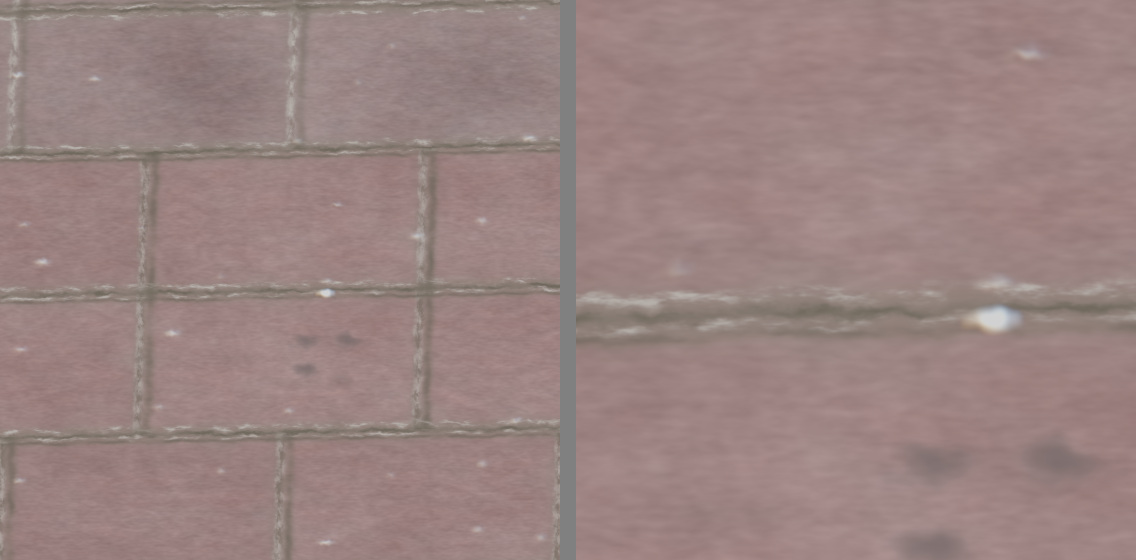
Left, the full canvas; right, a detail of the centre.
This texture is drawn by a WebGL 2 fragment shader. Its source:

```glsl
#version 300 es
precision highp float;
uniform vec2 u_resolution;
out vec4 fragColor;

vec2 hash2(vec2 p) {
    vec3 q = fract(p.xyx * vec3(0.1031, 0.1030, 0.0973));
    q += dot(q, q.yzx + 33.33);
    return fract((q.xx + q.yz) * q.zy);
}

float gradientAt(vec2 cell, vec2 offset) {
    return dot(hash2(cell + 50.0) * 2.0 - 1.0, offset);
}

float gradientNoise(vec2 p) {
    vec2 i = floor(p), f = fract(p);
    vec2 s = f * f * f * (f * (f * 6.0 - 15.0) + 10.0);
    vec2 e = vec2(1.0, 0.0);
    return mix(mix(gradientAt(i, f), gradientAt(i + e, f - e), s.x),
               mix(gradientAt(i + e.yx, f - e.yx), gradientAt(i + 1.0, f - 1.0), s.x), s.y);
}

float fbm(vec2 p) {
    float sum = 0.0, amp = 1.0;
    for (int i = 0; i < 4; i++) {
        sum += amp * gradientNoise(p);
        p = p * 2.03 + 17.0;
        amp *= 0.6;
    }
    return sum;
}

// Soft stroke of half-width w around d = 0
float stroke(float d, float w) {
    return exp(-d * d / (w * w));
}

// Patchy coverage from 0 to 1
float worn(vec2 p) {
    return smoothstep(-0.4, 0.5, fbm(p));
}

void main() {
    vec2 p = gl_FragCoord.xy / u_resolution;

    // Slightly tilted courses, staggered in pairs
    float v = (p.y - 0.2285 - 0.018 * (p.x - 0.5)) / 0.2525;
    float row = floor(v) + 1.0;
    float joint = floor(v + 0.5);
    float stagger = mod(floor((row + 1.0) * 0.5), 2.0);
    float u = (p.x - 0.03 * p.y - 0.24 * stagger) / 0.4975;
    vec2 id = vec2(floor(u), row);
    float dx = (u - floor(u + 0.5)) * 0.4975 + 0.006 * fbm(p * vec2(12.0, 26.0));
    float dy = (v - joint) * 0.2525 + 0.005 * fbm(p * vec2(16.0, 9.0) + 4.0);
    float topRow = step(2.5, row);

    // Brick faces: cool top courses, mottling and horizontal grain
    vec3 color = mix(vec3(0.612, 0.510, 0.505), vec3(0.607, 0.532, 0.530), topRow);
    color += 0.022 * (hash2(id).x - 0.5);
    color += 0.045 * fbm(p * vec2(5.0, 8.0) + 3.0) * vec3(0.7, 1.0, 1.0);
    color += 0.042 * fbm(p * vec2(24.0, 65.0)) + 0.034 * gradientNoise(p * vec2(75.0, 215.0));
    color.r += 0.018 * gradientNoise(p * vec2(14.0, 32.0) + 9.0);
    vec2 shade = (vec2(fract(u), fract(v)) - vec2(0.68, 0.48)) / vec2(0.27, 0.4);
    color -= 0.06 * topRow * exp(-dot(shade, shade));

    // Dusty brick margins
    float edge = min(abs(dx), abs(dy));
    color = mix(color, vec3(0.575, 0.525, 0.50), 0.75 * exp(-edge / 0.018) * (0.6 + 0.4 * worn(p * 9.0)));

    // Upright joints: crumbled pale mortar with a patchy shadow on the right
    vec3 dark = vec3(0.42, 0.395, 0.35), pale = vec3(0.72, 0.70, 0.68);
    float crumbs = worn(p * vec2(55.0, 40.0));
    float shadow = worn(p * vec2(7.0, 13.0) + 21.0);
    color = mix(color, dark, (0.2 + 0.55 * shadow) * (1.0 - 0.5 * topRow) * stroke(dx - 0.016, 0.008));
    color = mix(color, dark, 0.5 * (1.0 - crumbs) * stroke(dx + 0.002, 0.008) * (1.0 - 0.7 * topRow));
    color = mix(color, pale, stroke(dx + 0.001, 0.007) * crumbs * (0.65 + 0.25 * topRow));
    color = mix(color, pale, 0.45 * stroke(dx + 0.008, 0.003) * worn(p * vec2(30.0, 60.0) + 5.0));

    // Level joints: flaking pale lips around thin cracks, flipped on the top joint
    float flip = joint > 2.5 ? -1.0 : 1.0;
    float side = dy * flip;
    float rough = 0.005 * fbm(p * vec2(38.0, 60.0) + 8.0);
    float lip = worn(p * vec2(26.0, 75.0) + 13.0);
    float lowLip = worn(p * vec2(20.0, 70.0) + 29.0);
    float crack = worn(p * vec2(15.0, 50.0) + 41.0);
    color = mix(color, vec3(0.53, 0.49, 0.45), 0.6 * stroke(dy, 0.012));
    color = mix(color, dark, (0.25 + 0.65 * crack) * stroke(side + 0.001 + rough, 0.0035));
    color = mix(color, dark, (0.65 - 0.45 * crack) * stroke(side + 0.013, 0.0035));
    color = mix(color, pale, 0.95 * lip * lip * stroke(side - 0.010 + rough, 0.0045));
    color = mix(color, pale, 0.9 * lowLip * lowLip * stroke(side + 0.007 + rough, 0.003));
    color = mix(color, dark, 0.45 * stroke(length(vec2(dx - 0.01, dy)), 0.016));

    // Four faint smudges on the middle brick
    for (int i = 0; i < 4; i++) {
        vec2 k = vec2(i % 2, i / 2);
        vec2 d = p - vec2(0.544, 0.391) - k * vec2(0.076, -0.052) - vec2(-0.01, -0.022) * k.x * k.y;
        d += 0.014 * gradientNoise(p * 32.0) + 0.006 * gradientNoise(p * 85.0);
        float r = length(d / vec2(0.024, 0.014));
        color = mix(color, vec3(0.45, 0.41, 0.405), (0.65 - 0.4 * k.x * k.y) * (1.0 - smoothstep(0.2, 1.4, r)));
    }

    // Scattered pale chips with faint colour fringes
    vec2 cell = floor(p * 9.0);
    vec2 jitter = hash2(cell + 7.0), kind = hash2(cell + 31.0);
    vec2 chip = (fract(p * 9.0) - 0.2 - 0.6 * jitter) / 9.0;
    chip += 0.004 * gradientNoise(p * 120.0);
    vec2 size = vec2(0.006 + 0.006 * kind.y, 0.0035 + 0.002 * jitter.x);
    float present = step(0.66, kind.x) * (0.25 + 0.6 * kind.y);
    for (int c = 0; c < 3; c++) {
        vec2 fringe = vec2(0.001, 0.0005) * float(c - 1);
        vec2 q = (chip - fringe) / size;
        float spot = present * exp(-dot(q, q));
        vec2 bright = (p - vec2(0.581, 0.476) - fringe) / vec2(0.017, 0.008);
        spot = max(spot, 1.0 - smoothstep(0.4, 1.2, length(bright + 0.4 * gradientNoise(p * 90.0))));
        color[c] = mix(color[c], 0.82, spot);
    }

    fragColor = vec4(clamp(color, 0.0, 1.0), 1.0);
}
```
